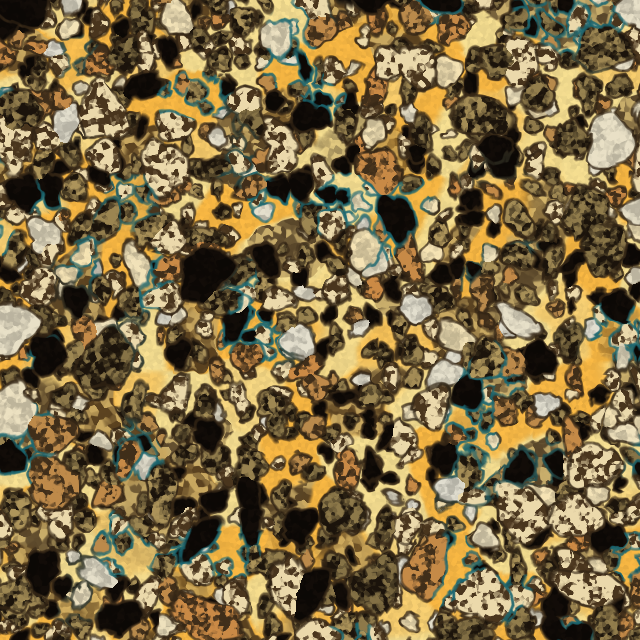
This texture is drawn by a Shadertoy shader. Its source:

```glsl
// Thin section of sandstone: packed dark, speckled and clear grains in amber cement.
#define FINE_CELLS 31.0
#define MEDIUM_CELLS 19.0
#define COARSE_CELLS 12.0
#define SPECKLE_SCALE 92.0
#define RIM_WIDTH 0.0036
#define EDGE_SOFTNESS 0.0017
#define ROUGHNESS 0.007
#define DARK_SHARE 0.19

const vec3 INK   = vec3(0.045, 0.03, 0.02);
const vec3 UMBER = vec3(0.25, 0.18, 0.10);
const vec3 OLIVE = vec3(0.63, 0.54, 0.33);
const vec3 CREAM = vec3(0.92, 0.85, 0.67);
const vec3 PEARL = vec3(0.84, 0.83, 0.78);
const vec3 RUST  = vec3(0.80, 0.54, 0.27);
const vec3 AMBER = vec3(0.96, 0.71, 0.26);
const vec3 STRAW = vec3(0.95, 0.86, 0.56);
const vec3 TEAL  = vec3(0.10, 0.40, 0.44);

vec3 hash3(vec2 p) {
    vec3 q = fract(p.xyx * vec3(0.1031, 0.1030, 0.0973));
    q += dot(q, q.yxz + 33.33);
    return fract((q.xxy + q.yzz) * q.zyx);
}

// Cellular noise: three random values per cell, blended softly at the borders
vec3 mosaic(vec2 p) {
    vec2 cell = floor(p);
    vec3 sum = vec3(0.0);
    float total = 0.0;
    for (int y = -1; y <= 1; y++)
    for (int x = -1; x <= 1; x++) {
        vec2 c = cell + vec2(x, y);
        vec2 away = c + hash3(c).xy - p;
        float weight = exp(-12.0 * dot(away, away));
        sum += weight * hash3(c + 71.7);
        total += weight;
    }
    return sum / total;
}

// Signed distance, in cells, to a lumpy and partly angular grain
float grainShape(vec2 p, vec3 form, vec3 lumps) {
    float turn = 3.1416 * form.x + 0.4 * sin(6.2832 * form.x);
    float c = cos(turn), s = sin(turn);
    p = mat2(c, -s, s, c) * p;
    float radius = mix(0.27, 0.52, form.y);
    float stretch = mix(1.0, 1.45, form.z * form.z);
    vec2 q = p / vec2(stretch, 1.0 / stretch);
    float a = atan(q.y, q.x + 1e-5);
    float blocky = max(max(abs(q.x), abs(q.y)), 0.72 * (abs(q.x) + abs(q.y)));
    float size = mix(length(q), blocky, lumps.x);
    float outline = 1.0 + 0.10 * sin(2.0 * a + 6.28 * lumps.y)
                  + 0.11 * sin(3.0 * a + 6.28 * lumps.z)
                  + 0.05 * sin(5.0 * a + 6.28 * lumps.x);
    return (size - radius * outline) / stretch;
}

// Mineral kinds chosen by share; the speckle gives their inner mottling
vec3 grainColor(vec3 id, vec3 speckle) {
    float s = smoothstep(0.22, 0.78, 0.62 * speckle.x + 0.38 * speckle.y);
    if (id.x < DARK_SHARE) return INK + 0.10 * s * s * UMBER;
    if (id.x < 0.52) return mix(UMBER * 0.42, OLIVE * mix(0.8, 1.1, id.y), s);
    if (id.x < 0.74) return mix(UMBER * 1.15, CREAM, smoothstep(0.05, 0.75, s));
    if (id.x < 0.88) return mix(PEARL, CREAM, id.y) * mix(0.84, 1.05, s);
    return mix(UMBER, mix(RUST, OLIVE, 0.5 * id.y), smoothstep(0.0, 0.8, s));
}

// Paints one layer of scattered grains over the colour below
vec3 addGrains(vec3 below, vec2 uv, float cells, float share, vec3 speckle, float stain) {
    vec2 p = uv * cells + cells * 3.7;
    vec2 cell = floor(p);
    float nearest = 9.0;
    vec3 id = vec3(0.0);
    for (int y = -1; y <= 1; y++)
    for (int x = -1; x <= 1; x++) {
        vec2 c = cell + vec2(x, y);
        vec3 place = hash3(c + cells);
        if (place.z > share) continue;
        vec2 center = c + 0.5 + 0.7 * (place.xy - 0.5);
        float d = grainShape(p - center, hash3(c + 17.3), hash3(c + 43.9));
        if (d < nearest) {
            nearest = d;
            id = hash3(c + 91.1);
        }
    }
    float d = nearest / cells;
    float body = 1.0 - smoothstep(-EDGE_SOFTNESS, EDGE_SOFTNESS, d);
    float rim = 1.0 - smoothstep(0.2 * RIM_WIDTH, RIM_WIDTH, abs(d));
    vec3 rimColor = mix(UMBER * 0.8, TEAL, smoothstep(0.70, 0.86, stain));
    vec3 color = mix(below, grainColor(id, speckle), body);
    return mix(color, rimColor, rim * mix(0.55, 0.95, speckle.z));
}

void mainImage(out vec4 fragColor, in vec2 fragCoord) {
    vec2 uv = fragCoord / iResolution.y;

    // Ragged edges and two sizes of speckle
    vec2 ragged = uv + ROUGHNESS * (mosaic(uv * 48.0).xy - 0.5);
    vec3 coarse = mosaic(ragged * SPECKLE_SCALE);
    vec3 fine = mosaic(uv * SPECKLE_SCALE * 1.9 + 5.3);
    vec3 speckle = vec3(coarse.x, fine.y, coarse.z);
    vec3 patches = mosaic(ragged * 13.0 + 2.6);

    // Amber to straw cement, partly clouded by muddy matrix
    float pale = smoothstep(0.35, 0.75, patches.x + 0.25 * (uv.x - 0.5));
    vec3 color = mix(AMBER, STRAW, pale) * mix(0.94, 1.03, fine.x);
    vec3 matrix = mix(UMBER, OLIVE * 1.2, smoothstep(0.2, 0.8, coarse.y));
    color = mix(color, matrix, 0.85 * smoothstep(0.62, 0.75, patches.y));

    // Grains from fine to coarse
    color = addGrains(color, ragged, FINE_CELLS, 0.78, speckle, patches.z);
    color = addGrains(color, ragged, MEDIUM_CELLS, 0.72, speckle, patches.z);
    color = addGrains(color, ragged, COARSE_CELLS, 0.42, speckle, patches.z);

    fragColor = vec4(clamp(color, 0.0, 1.0), 1.0);
}
```
